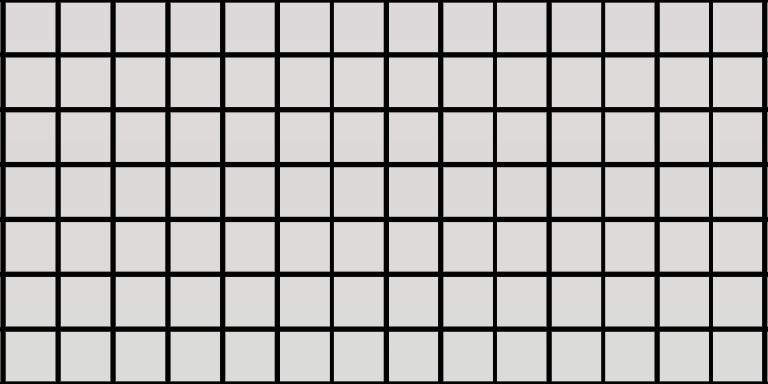
Reproduce this pattern procedurally as a Shadertoy shader.

```glsl
// Lengths are fractions of the canvas height
const int COLUMNS = 14;
const float ROWS = 7.0;
const float FIRST_COLUMN = 0.0080;
const float COLUMN_PITCH = 0.1435;
const float PITCH_SHRINK = 0.00013;
const float LINE_WIDTH = 0.0138;
const float THIN_WIDTH = 0.0104;
const int THIN_COLUMNS = (1 << 6) | (1 << 9) | (1 << 11) | (1 << 13);
const vec3 INK = vec3(0.010, 0.010, 0.012);
const vec3 TILE_TOP = vec3(0.868, 0.852, 0.854);
const vec3 TILE_BOTTOM = vec3(0.859, 0.861, 0.850);

// Antialiased coverage of a line at the given distance from its centre
float lineCoverage(float centreDistance, float width, float pixel) {
    return clamp(0.5 - (abs(centreDistance) - 0.5 * width) / pixel, 0.0, 1.0);
}

// Evenly spaced horizontal rules, centred on the top and bottom edges
float rowLines(float y, float pixel) {
    float centreDistance = (fract(y * ROWS + 0.5) - 0.5) / ROWS;
    return lineCoverage(centreDistance, LINE_WIDTH, pixel);
}

// Vertical rules that close up slightly to the right, some drawn thinner
float columnLines(float x, float pixel) {
    float coverage = 0.0;
    for (int i = 0; i <= COLUMNS; i++) {
        float n = float(i);
        float centre = FIRST_COLUMN + n * (COLUMN_PITCH - n * PITCH_SHRINK);
        bool thin = ((THIN_COLUMNS >> i) & 1) == 1;
        float width = thin ? THIN_WIDTH : LINE_WIDTH;
        coverage = max(coverage, lineCoverage(x - centre, width, pixel));
    }
    return coverage;
}

void mainImage(out vec4 fragColor, in vec2 fragCoord) {
    vec2 p = fragCoord / iResolution.y;
    float pixel = 1.0 / iResolution.y;

    float grid = max(rowLines(p.y, pixel), columnLines(p.x, pixel));
    vec3 tile = mix(TILE_BOTTOM, TILE_TOP, p.y);
    fragColor = vec4(mix(tile, INK, grid), 1.0);
}
```
